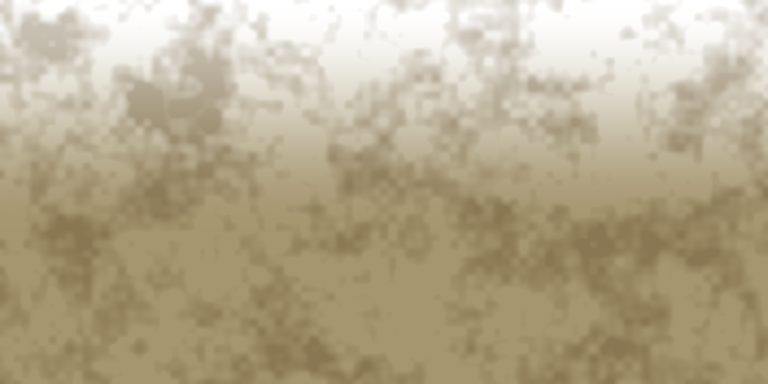
Write a WebGL 2 fragment shader that draws this background.

```glsl
#version 300 es
precision highp float;

uniform vec2 u_resolution;
out vec4 fragColor;

float hash(vec2 cell) {
    vec3 p = fract(cell.xyx * vec3(0.1031, 0.1030, 0.0973));
    p += dot(p, p.yzx + 33.33);
    return fract((p.x + p.y) * p.z);
}

// Smoothly interpolated lattice noise, which gives the woven, axis-aligned grain
float valueNoise(vec2 p) {
    vec2 cell = floor(p);
    vec2 f = fract(p);
    f = f * f * f * (f * (f * 6.0 - 15.0) + 10.0);
    float low = mix(hash(cell), hash(cell + vec2(1.0, 0.0)), f.x);
    float high = mix(hash(cell + vec2(0.0, 1.0)), hash(cell + vec2(1.0)), f.x);
    return mix(low, high, f.y);
}

// Nearly equal weights keep the small patches as strong as the large ones
float layeredNoise(vec2 p) {
    float sum = 0.0;
    float total = 0.0;
    float weight = 1.0;
    for (int i = 0; i < 4; i++) {
        sum += weight * valueNoise(p);
        total += weight;
        p = p * 2.0 + vec2(17.0, 31.0);
        weight *= 0.9;
    }
    return sum / total;
}

void main() {
    vec2 uv = gl_FragCoord.xy / u_resolution;
    vec2 pos = gl_FragCoord.xy / u_resolution.y;

    // Sand below, fading to white at the top
    float haze = smoothstep(0.4, 1.0, uv.y);
    vec3 color = mix(vec3(0.65, 0.59, 0.44), vec3(1.0), haze);

    // Broad slanted bands gather the stains into clusters
    float clusters = cos(21.5 * (uv.x - 0.55 - 0.27 * (uv.y - 0.7)));
    float density = layeredNoise(pos * 5.5 + 3.0) + 0.02 * clusters;

    // Brown stains, fainter within the haze
    float stain = clamp((density - 0.41) / 0.31, 0.0, 1.0);
    color = mix(color, vec3(0.42, 0.34, 0.2), stain * mix(0.5, 0.35, haze));

    fragColor = vec4(color, 1.0);
}
```
